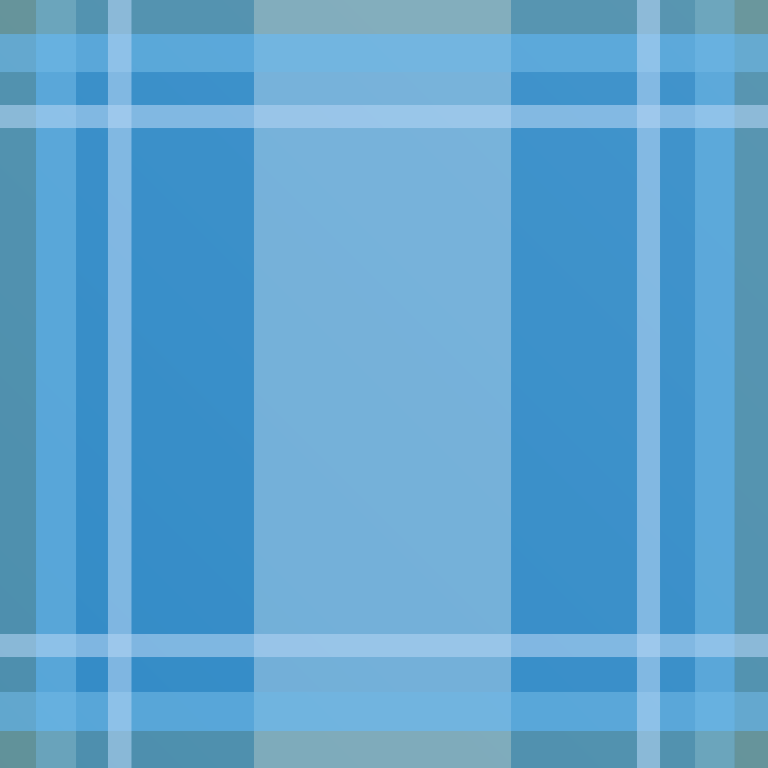
Reproduce this pattern procedurally as a WebGL 1 fragment shader.

```glsl
precision highp float;
// Blue tartan: translucent vertical and horizontal bands over a soft diagonal gradient.
uniform vec2 u_resolution;

// Ground gradient, lower left to upper right
const vec3 GROUND_LOW = vec3(0.200, 0.545, 0.778);
const vec3 GROUND_HIGH = vec3(0.260, 0.582, 0.800);

// Dyes: colour and opacity
const vec4 WHITE = vec4(1.0, 1.0, 1.0, 0.30);
const vec4 OLIVE = vec4(0.660, 0.610, 0.330, 0.22);
const vec4 SKY = vec4(0.435, 0.718, 0.894, 0.60);
const vec4 PALE = vec4(0.690, 0.825, 0.950, 0.60);

// Band edges as (start, end) in canvas units
const vec2 CENTRE_X = vec2(0.3307, 0.6654);
const vec2 OLIVE_LEFT = vec2(-0.1, 0.0990);
const vec2 OLIVE_RIGHT = vec2(0.9050, 1.1);
const vec2 SKY_LEFT = vec2(0.0469, 0.0990);
const vec2 SKY_RIGHT = vec2(0.9050, 0.9564);
const vec2 PALE_LEFT = vec2(0.1406, 0.1712);
const vec2 PALE_RIGHT = vec2(0.8294, 0.8594);
const vec2 SKY_BOTTOM = vec2(0.0482, 0.0990);
const vec2 SKY_TOP = vec2(0.9062, 0.9557);
const vec2 PALE_BOTTOM = vec2(0.1445, 0.1745);
const vec2 PALE_TOP = vec2(0.8333, 0.8633);

// Antialiased coverage of one band
float band(float t, vec2 edges, float pixel) {
  vec2 cover = clamp((t - edges) / pixel + 0.5, 0.0, 1.0);
  return cover.x - cover.y;
}

vec3 dye(vec3 cloth, vec4 colour, float cover) {
  return mix(cloth, colour.rgb, colour.a * cover);
}

void main() {
  vec2 uv = gl_FragCoord.xy / u_resolution;
  vec2 pixel = 1.0 / u_resolution;
  vec3 cloth = mix(GROUND_LOW, GROUND_HIGH, 0.5 * (uv.x + uv.y));

  // Vertical bands; olive fills only the outer margins
  float skyX = band(uv.x, SKY_LEFT, pixel.x) + band(uv.x, SKY_RIGHT, pixel.x);
  float oliveX = band(uv.x, OLIVE_LEFT, pixel.x) + band(uv.x, OLIVE_RIGHT, pixel.x);
  cloth = dye(cloth, WHITE, band(uv.x, CENTRE_X, pixel.x));
  cloth = dye(cloth, OLIVE, oliveX - skyX);
  cloth = dye(cloth, SKY, skyX);

  // Horizontal bands
  float oliveY = band(uv.y, vec2(-0.1, SKY_BOTTOM.x), pixel.y)
               + band(uv.y, vec2(SKY_TOP.y, 1.1), pixel.y);
  float skyY = band(uv.y, SKY_BOTTOM, pixel.y) + band(uv.y, SKY_TOP, pixel.y);
  float paleY = band(uv.y, PALE_BOTTOM, pixel.y) + band(uv.y, PALE_TOP, pixel.y);
  cloth = dye(cloth, OLIVE, oliveY);
  cloth = dye(cloth, SKY, skyY);
  cloth = dye(cloth, PALE, paleY);

  // Narrow vertical threads lie on top
  float paleX = band(uv.x, PALE_LEFT, pixel.x) + band(uv.x, PALE_RIGHT, pixel.x);
  cloth = dye(cloth, PALE, paleX);

  gl_FragColor = vec4(cloth, 1.0);
}
```
